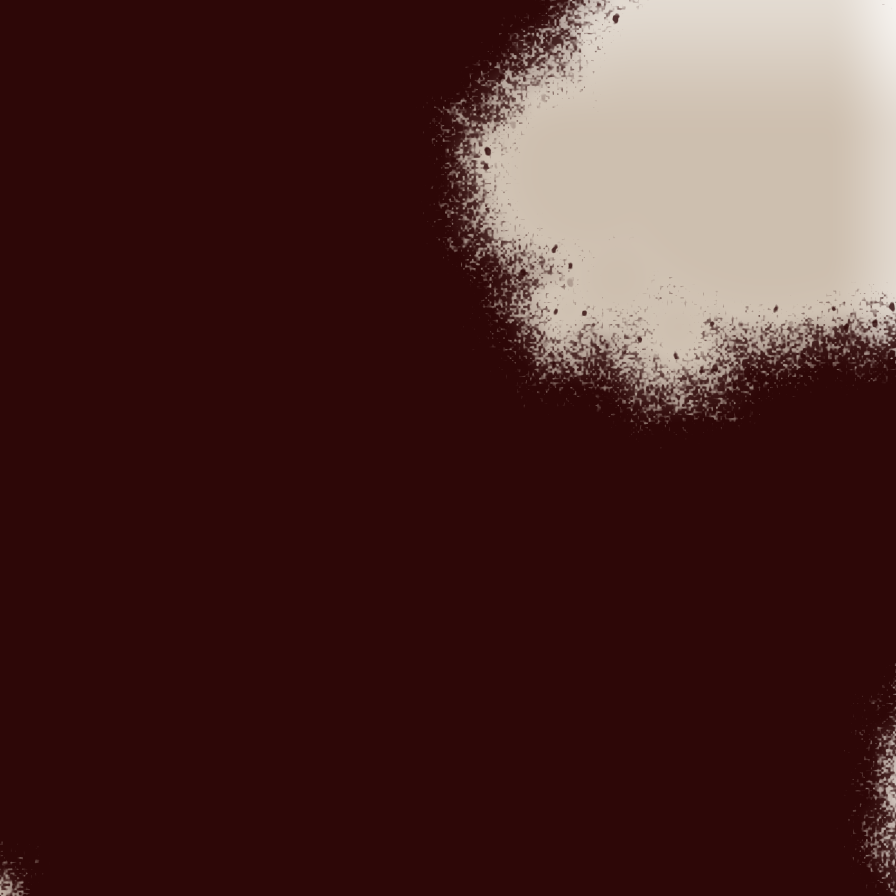
Write a WebGL 1 fragment shader that draws this background.

```glsl
precision highp float;
// Pale sprayed patches with ragged, speckled edges on a deep maroon ground.
uniform vec2 u_resolution;

const vec3 MAROON = vec3(0.176, 0.026, 0.027);
const vec3 SAND = vec3(0.805, 0.748, 0.685);
const vec3 CREAM = vec3(0.895, 0.865, 0.83);
const vec3 WHITE = vec3(0.975, 0.965, 0.955);

float hash(vec2 p) {
  vec3 q = fract(vec3(p.xyx) * 0.1031);
  q += dot(q, q.yzx + 33.33);
  return fract((q.x + q.y) * q.z);
}

float noise(vec2 p) {
  vec2 i = floor(p);
  vec2 f = fract(p);
  f = f * f * (3.0 - 2.0 * f);
  return mix(mix(hash(i), hash(i + vec2(1.0, 0.0)), f.x),
             mix(hash(i + vec2(0.0, 1.0)), hash(i + 1.0), f.x), f.y);
}

float disc(vec2 p, vec2 center, float radius) {
  return length(p - center) - radius;
}

float smoothMin(float a, float b, float k) {
  float h = max(k - abs(a - b), 0.0) / k;
  return min(a, b) - 0.25 * h * h * k;
}

// Signed distance to the patches: a lobed cloud and two corner traces
float patches(vec2 p) {
  float d = disc(p, vec2(0.86, 0.86), 0.25);
  d = smoothMin(d, disc(p, vec2(0.66, 0.81), 0.138), 0.03);
  d = smoothMin(d, disc(p, vec2(0.69, 0.69), 0.09), 0.03);
  d = smoothMin(d, disc(p, vec2(0.635, 0.655), 0.055), 0.02);
  d = smoothMin(d, disc(p, vec2(0.757, 0.635), 0.075), 0.03);
  d = smoothMin(d, disc(p, vec2(0.99, 0.75), 0.125), 0.03);
  d = min(d, disc(p, vec2(1.19, 0.11), 0.198));
  return min(d, disc(p, vec2(-0.015, 0.01), 0.016));
}

// Spray coverage: fine grain cut by a rising threshold, over a soft mist
float spray(vec2 p, float d) {
  float grain = 0.60 * noise(p * 400.0) + 0.28 * noise(p * 210.0 + 31.0)
              + 0.12 * noise(p * 90.0 + 57.0);
  float threshold = clamp(0.52 + 8.5 * d, -0.4, 1.4);
  float specks = smoothstep(-0.22, 0.22, grain - threshold);
  float mist = 1.0 - smoothstep(-0.045, 0.035, d);
  return mix(specks, mist, 0.35);
}

// Scattered oval blots, densest near the edge, some of them faint
float blots(vec2 p, float scale) {
  float cover = 0.0;
  vec2 cell = floor(p * scale);
  for (int y = -1; y <= 1; y++) {
    for (int x = -1; x <= 1; x++) {
      vec2 id = cell + vec2(float(x), float(y));
      vec2 center = id + 0.2 + 0.6 * vec2(hash(id + 3.7), hash(id + 9.1));
      float d = patches(center / scale);
      float chance = 0.20 * smoothstep(-0.060, -0.03, d);
      float present = step(hash(id + 17.3), chance);
      vec2 q = p * scale - center;
      q.x += 0.5 * (hash(id + 23.0) - 0.5) * q.y;
      float radius = mix(0.12, 0.26, hash(id + 41.0));
      float shape = length(q * vec2(1.2, 0.85)) + 0.16 * (noise(p * 330.0) - 0.5);
      float strength = mix(0.2, 0.8, step(0.5, hash(id + 67.0)));
      float inside = 1.0 - smoothstep(radius - 0.09, radius + 0.09, shape);
      cover = max(cover, present * strength * inside);
    }
  }
  return cover;
}

// Sand wash, brightening towards the top and right borders
vec3 paleWash(vec2 p, float d) {
  vec3 color = mix(SAND, CREAM, 0.3 * smoothstep(-0.09, 0.02, d));
  float top = smoothstep(0.84, 1.03, p.y);
  float right = smoothstep(0.92, 1.02, p.x);
  color = mix(color, CREAM, top);
  return mix(color, WHITE, right * (0.5 + 0.5 * top));
}

void main() {
  vec2 p = gl_FragCoord.xy / u_resolution;
  float d = patches(p);
  float wobble = 0.018 * (noise(p * 24.0) - 0.5) + 0.012 * (noise(p * 55.0 + 13.0) - 0.5);
  float cover = spray(p, d + wobble);
  cover *= 1.0 - blots(p, 62.0);
  gl_FragColor = vec4(mix(MAROON, paleWash(p, d), cover), 1.0);
}
```
